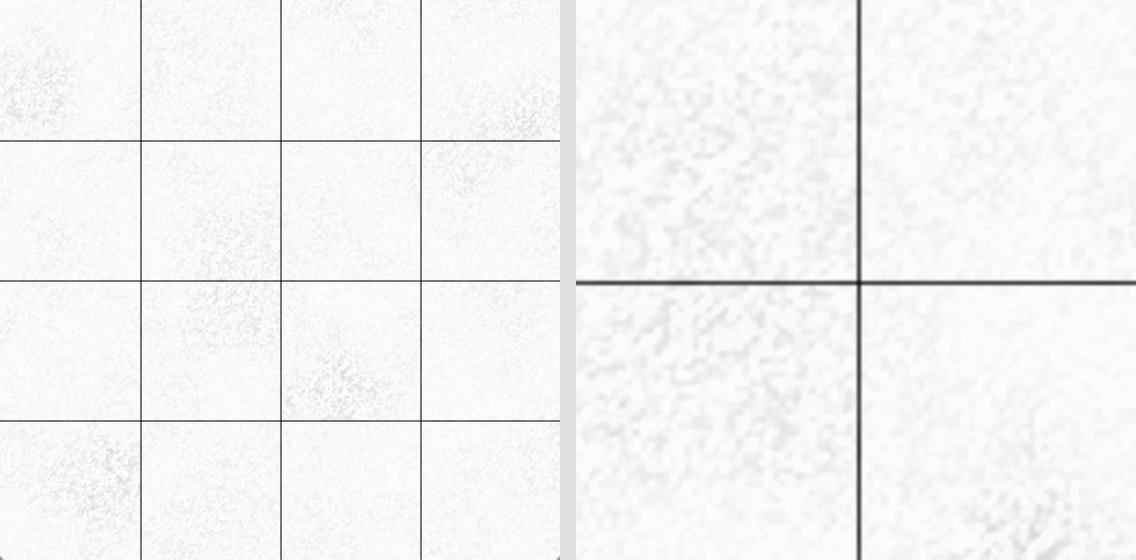
Left: the whole. Right: its middle third, enlarged.
Give the GLSL for this texture, as a Shadertoy shader.

```glsl
const float TILES = 4.0;
const vec2 JOINT_SHIFT = vec2(0.0018, -0.0018);
const float JOINT_REACH = 0.0026;
const vec3 GLAZE = vec3(0.988);
const vec3 JOINT = vec3(0.28);
const vec3 SMUDGE = vec3(0.35);

float hash(vec2 p) {
    vec3 q = fract(vec3(p.xyx) * 0.1031);
    q += dot(q, q.yzx + 33.33);
    return fract((q.x + q.y) * q.z);
}

float valueNoise(vec2 p) {
    vec2 cell = floor(p);
    vec2 f = fract(p);
    f = f * f * (3.0 - 2.0 * f);
    float low = mix(hash(cell), hash(cell + vec2(1, 0)), f.x);
    float high = mix(hash(cell + vec2(0, 1)), hash(cell + vec2(1, 1)), f.x);
    return mix(low, high, f.y);
}

float fbm(vec2 p) {
    float sum = 0.0;
    float weight = 0.5;
    for (int i = 0; i < 4; i++) {
        sum += weight * valueNoise(p);
        p = mat2(1.6, 1.2, -1.2, 1.6) * p + 7.3;
        weight *= 0.5;
    }
    return sum / 0.9375;
}

// Distance to the nearest interior joint along each axis
vec2 jointDistance(vec2 uv, float count, vec2 shift) {
    vec2 p = uv - shift;
    vec2 index = clamp(floor(p * count + 0.5), 1.0, count - 1.0);
    return abs(p - index / count);
}

// One cloudy patch at a random spot in each tile
float tileWear(vec2 local, vec2 id) {
    vec2 seed = id * 17.0 + 5.0;
    vec2 center = vec2(hash(seed), hash(seed + 3.7));
    float strength = pow(hash(seed + 9.1), 1.5);
    float warp = fbm(local * 5.0 + seed) - 0.5;
    float patchMask = 1.0 - smoothstep(0.05, 0.55, length(local - center) + warp * 0.6);
    float cloud = smoothstep(0.35, 0.75, fbm(local * 3.0 + seed * 2.0));
    return 0.3 + 0.35 * cloud + 1.1 * strength * patchMask;
}

// Fine speckle with short slanted flecks
float grain(vec2 uv) {
    float speckle = valueNoise(uv * 230.0 + 11.0);
    vec2 slanted = vec2(uv.x + uv.y, uv.y - uv.x);
    float fleck = valueNoise(slanted * vec2(95.0, 170.0) + 40.0);
    return smoothstep(0.3, 0.95, 0.55 * speckle + 0.45 * fleck);
}

void mainImage(out vec4 fragColor, in vec2 fragCoord) {
    vec2 uv = fragCoord / iResolution.xy;
    vec2 grid = clamp((uv - JOINT_SHIFT) * TILES, 0.0, TILES - 0.001);
    vec2 id = floor(grid);

    // Faintly worn glaze
    float wear = tileWear(fract(grid), id);
    vec3 color = GLAZE - wear * (0.005 + 0.085 * grain(uv));

    // Thin joints, darker where they cross
    float reach = max(JOINT_REACH, 1.0 / iResolution.y);
    vec2 cover = 1.0 - smoothstep(vec2(0.0), vec2(reach), jointDistance(uv, TILES, JOINT_SHIFT));
    cover *= 0.94 + 0.12 * vec2(valueNoise(uv.yy * 40.0), valueNoise(uv.xx * 40.0 + 8.0));
    color *= mix(vec3(1.0), JOINT, cover.x) * mix(vec3(1.0), JOINT, cover.y);

    // Small smudges in the lower corners
    vec2 corner = vec2(min(uv.x, 1.0 - uv.x), uv.y);
    float smudge = 1.0 - smoothstep(0.002, 0.011, corner.x + corner.y);
    color = mix(color, SMUDGE, 0.7 * smudge);

    fragColor = vec4(clamp(color, 0.0, 1.0), 1.0);
}
```
